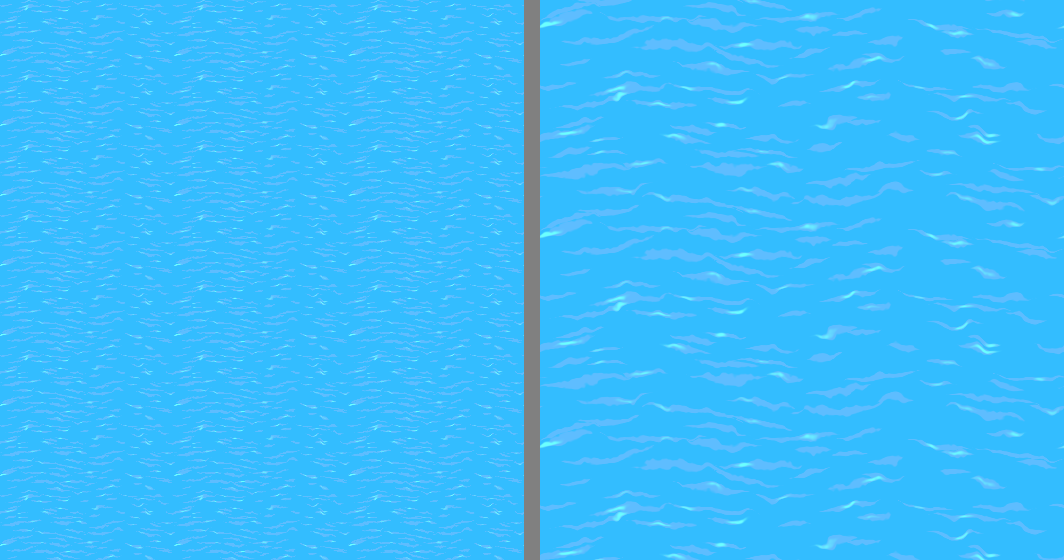
Left: the whole. Right: its middle third, enlarged.
A Shadertoy shader for this texture:

```glsl
// Bright blue water with thin lilac ripples and small cyan glints, tiling seamlessly.

#define REPEATS vec2(3.0, 8.0)     // tiles across and down
#define TILE_ASPECT 2.5            // tile width over tile height
#define RIPPLES 80                 // ripples in one tile
#define HALF_LENGTH vec2(0.10, 0.32)
#define HALF_WIDTH vec2(0.015, 0.031)
#define GRAIN_CELLS vec2(160.0, 64.0)
#define GLINT_SHARE 0.5            // part of the ripples that sparkle
#define WATER vec3(0.20, 0.74, 1.00)
#define LILAC vec3(0.37, 0.74, 1.00)
#define GLINT vec3(0.42, 1.00, 1.00)

const float TAU = 6.28318;

float hash(vec2 p) {
    vec3 q = fract(p.xyx * 0.1031);
    q += dot(q, q.yzx + 33.33);
    return fract((q.x + q.y) * q.z);
}

// Value noise that wraps after a whole number of cells.
float noise(vec2 p, vec2 cells) {
    vec2 i = floor(p), f = fract(p);
    f = f * f * (3.0 - 2.0 * f);
    vec2 a = mod(i, cells), b = mod(i + 1.0, cells);
    return mix(mix(hash(a), hash(vec2(b.x, a.y)), f.x),
               mix(hash(vec2(a.x, b.y)), hash(b), f.x), f.y);
}

float tileNoise(vec2 tile, vec2 cells) {
    return noise(tile * cells + 0.5, cells);
}

// Returns ripple strength in x and glint strength in y.
vec2 ripples(vec2 tile) {
    float ripple = 0.0, glint = 0.0;
    for (int i = 0; i < RIPPLES; i++) {
        float id = float(i) + 1.0;
        vec2 rndA = vec2(hash(vec2(id, 3.0)), hash(vec2(id, 17.0)));
        vec2 rndB = vec2(hash(vec2(id, 41.0)), hash(vec2(id, 67.0)));

        // Evenly scattered centres; offsets wrap round the tile.
        vec2 centre = fract(id * vec2(0.7549, 0.5698) + 0.06 * rndA);
        vec2 d = tile - centre;
        d = (d - round(d)) * vec2(TILE_ASPECT, 1.0);

        // The slope follows a broad swell, with a slight bend.
        float halfLength = mix(HALF_LENGTH.x, HALF_LENGTH.y, rndA.x * rndA.x);
        float halfWidth = mix(HALF_WIDTH.x, HALF_WIDTH.y, rndA.y);
        float slope = 0.16 * cos(2.0 * TAU * (centre.x - 0.08)) + 0.16 * (rndB.x - 0.5);
        float bend = 1.2 * (rndB.y - 0.4);
        float across = d.y - slope * d.x - bend * d.x * d.x;
        float along = d.x / halfLength;
        ripple = max(ripple, 1.0 - along * along - abs(across) / halfWidth);

        // A short sparkle somewhere on the crest.
        float sparkle = step(hash(vec2(id, 89.0)), GLINT_SHARE) * mix(0.5, 1.0, rndB.x);
        vec2 g = vec2(d.x - (rndB.y - 0.5) * halfLength, across);
        g /= vec2(mix(0.03, 0.07, rndA.y), 0.010);
        glint = max(glint, sparkle * exp(-dot(g, g)));
    }
    return vec2(ripple, glint);
}

void mainImage(out vec4 fragColor, in vec2 fragCoord) {
    vec2 tile = fract(fragCoord / iResolution.xy * REPEATS);

    // Ragged crests: wobble the height before drawing.
    float wobble = tileNoise(tile, vec2(26.0, 8.0)) - 0.5;
    float ragged = tileNoise(tile, vec2(64.0, 24.0)) - 0.5;
    vec2 warped = tile + vec2(0.0, 0.045 * wobble + 0.022 * ragged);
    vec2 strength = ripples(warped);

    // Grain eats into the ripples and breaks up the glints.
    float grain = tileNoise(tile, GRAIN_CELLS);
    float patches = tileNoise(tile, vec2(48.0, 32.0));
    float erosion = 0.04 + 0.32 * grain + 0.22 * patches;
    float lilac = smoothstep(-0.08, 0.22, strength.x - erosion);
    float glint = smoothstep(0.15, 0.95, strength.y * (0.75 + 0.45 * grain));

    vec3 color = mix(WATER, LILAC, lilac);
    color = mix(color, GLINT, glint);
    fragColor = vec4(color, 1.0);
}
```
